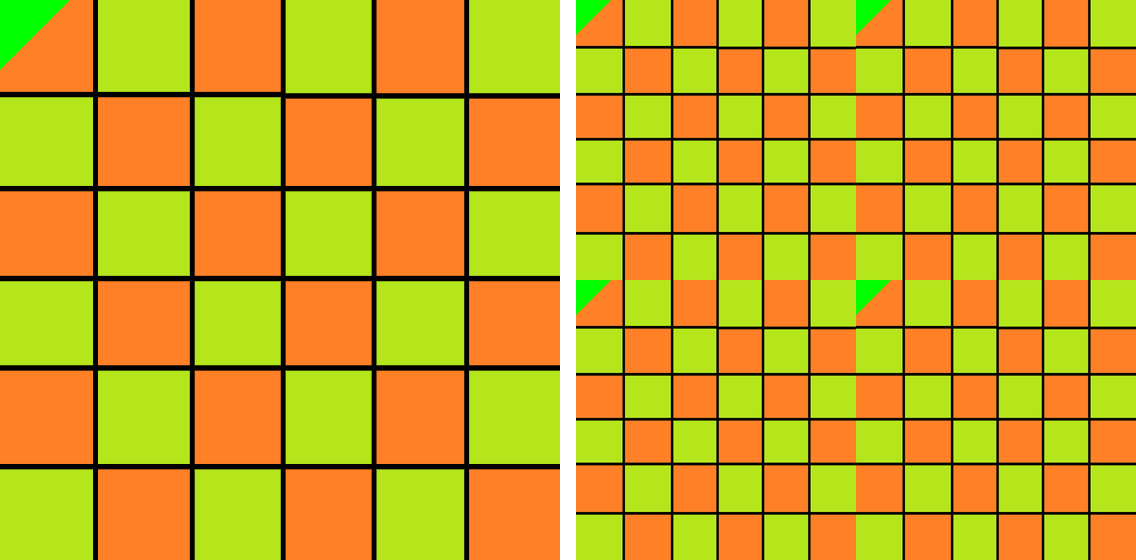
Left, the tile; right, the same tile 2 across and 2 down.
A WebGL 1 fragment shader for this pattern:

```glsl
precision highp float;
// Six by six checkerboard of lime and orange cells parted by black bars,
// with a green corner wedge. Each bar is slightly off the even grid; cell
// parity comes from counting the bars passed along each axis.

#define CELLS 6
#define LIME vec3(0.71, 0.90, 0.11)
#define ORANGE vec3(1.0, 0.50, 0.15)
#define BAR_COLOR vec3(0.0)
#define WEDGE_COLOR vec3(0.0, 1.0, 0.0)
#define BAR_WIDTH vec2(0.0087, 0.0096)      // upright, level
#define SHIFT_X vec4(0.0039, 0.0100, 0.0057, 0.0013)   // upright bars 1 to 4
#define SHIFT_Y vec4(0.0096, 0.0026, -0.0035, -0.0022) // level bars 2 to 5
#define TOP_BAR_STEP 0.0024                 // drop of the top bar's right half
#define WEDGE_SIZE 0.125

uniform vec2 u_resolution;

// Picks the component of v whose slot number equals i, or zero.
float pick(vec4 v, float i) {
    return dot(v, vec4(equal(vec4(i), vec4(1.0, 2.0, 3.0, 4.0))));
}

// Position of upright bar i (x) and level bar i (y) at point p.
vec2 barPosition(float i, vec2 p) {
    float count = float(CELLS);
    vec2 position = vec2(i / count) + vec2(pick(SHIFT_X, i), pick(SHIFT_Y, i - 1.0));
    float middle = 0.5 + pick(SHIFT_X, 3.0);
    if (i > count - 1.5 && p.x > middle) position.y -= TOP_BAR_STEP;
    return position;
}

// Coverage of a shape from its signed distance, smoothed over one pixel.
float coverage(float d, float pixel) {
    return clamp(0.5 - d / pixel, 0.0, 1.0);
}

void main() {
    vec2 p = gl_FragCoord.xy / u_resolution;
    vec2 pixel = 1.0 / u_resolution;

    // Count the bars passed and gather their coverage
    vec2 cell = vec2(0.0);
    float bars = 0.0;
    for (int i = 1; i < CELLS; i++) {
        vec2 position = barPosition(float(i), p);
        vec2 d = abs(p - position) - 0.5 * BAR_WIDTH;
        cell += step(position, p);
        bars = max(bars, max(coverage(d.x, pixel.x), coverage(d.y, pixel.y)));
    }

    // Checker fill, then bars
    float odd = mod(cell.x + cell.y, 2.0);
    vec3 color = mix(LIME, ORANGE, odd);
    color = mix(color, BAR_COLOR, bars);

    // Diagonal wedge in the upper left corner
    float wedge = (p.x + 1.0 - p.y - WEDGE_SIZE) * 0.70711;
    color = mix(color, WEDGE_COLOR, coverage(wedge, max(pixel.x, pixel.y)));

    gl_FragColor = vec4(color, 1.0);
}
```
